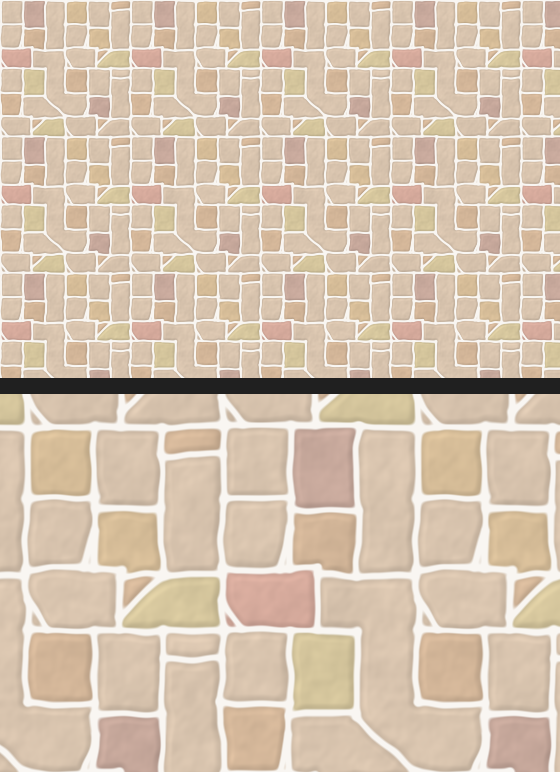
Top: the whole. Bottom: its middle third, enlarged.
This texture is drawn by a Shadertoy shader. Its source:

```glsl
// Pastel stone paving with pale raised grout, repeating as one tile of 2 x 2 modules.
// Modules share a joint layout with small exceptions; a smooth minimum over the
// joints gives rounded stones, and periodic noise adds wobble and surface relief.

const float CANVAS_WIDTH = 768.0;          // layout units across the canvas
const vec2 TILE = vec2(178.5, 187.0);      // repeat size in layout units
const vec2 MODULE = TILE * 0.5;
const vec2 TILE_OFFSET = vec2(0.5, 0.7);
const float JOINT_HALF_WIDTH = 1.4;
const float JOINT_SOFTNESS = 0.65;
const float CORNER_SHARPNESS = 1.2;
const float WOBBLE = 2.4;
const float RELIEF_STRENGTH = 0.13;
const float MOTTLE_STRENGTH = 0.07;
const vec2 LIGHT_STEP = vec2(0.8, 0.9);    // light falls from the upper left
const vec3 GROUT = vec3(0.975, 0.965, 0.95);

// Beige, mauve, ochre, olive, tan, rose
const vec3 PALETTE[6] = vec3[6](
    vec3(0.845, 0.765, 0.68), vec3(0.78, 0.66, 0.61), vec3(0.845, 0.745, 0.60),
    vec3(0.83, 0.77, 0.61), vec3(0.83, 0.715, 0.60), vec3(0.835, 0.665, 0.61));

// Palette index of the seven stones in each of the four modules
const int STONE_COLOR[28] = int[28](
    0, 0, 1, 4, 0, 5, 0,   2, 0, 0, 2, 0, 0, 3,
    0, 4, 3, 0, 0, 0, 3,   4, 0, 0, 1, 0, 0, 0);

// Joint end points inside a module, y downwards
const vec4 JOINTS[12] = vec4[12](
    vec4(0, 0, 62, 0), vec4(62, 0, 89, 0), vec4(0, 33, 31, 33), vec4(31, 38, 62, 38),
    vec4(0, 65, 43, 65), vec4(43, 68, 89, 68), vec4(0, 0, 0, 33), vec4(0, 33, 0, 65),
    vec4(31, 0, 31, 65), vec4(62, 0, 62, 68), vec4(43, 65, 43, 93), vec4(0, 65, 0, 93));
// Chipped corner, sliver beside a joint, sloped stone end
const vec4 CHIPS[3] = vec4[3](
    vec4(0, 80, 9, 93), vec4(31, 47, 26.5, 65), vec4(43, 87, 62, 68));

float hash(vec2 p) {
    return fract(sin(dot(p, vec2(127.1, 311.7))) * 43758.5453);
}

// Value noise that repeats after the given number of cells per tile
float tileNoise(vec2 p, vec2 cells) {
    vec2 g = p / TILE * cells, i = floor(g), f = fract(g);
    f = f * f * (3.0 - 2.0 * f);
    vec2 a = mod(i, cells), b = mod(i + 1.0, cells);
    return mix(mix(hash(a), hash(vec2(b.x, a.y)), f.x),
               mix(hash(vec2(a.x, b.y)), hash(b), f.x), f.y);
}

vec2 wobble(vec2 p) {
    vec2 cells = vec2(17.0, 18.0);
    return p + WOBBLE * (vec2(tileNoise(p, cells), tileNoise(p + TILE * 0.37, cells)) - 0.5);
}

// Distance to a segment, wrapped around the tile
float segmentDistance(vec2 p, vec2 a, vec2 b) {
    vec2 ab = b - a, mid = 0.5 * ab;
    vec2 q = mod(p - a - mid + 0.5 * TILE, TILE) - 0.5 * TILE + mid;
    return length(q - ab * clamp(dot(q, ab) / dot(ab, ab), 0.0, 1.0));
}

float jointWeight(vec2 p, vec4 s, vec2 origin) {
    return exp(-CORNER_SHARPNESS * segmentDistance(p, s.xy + origin, s.zw + origin));
}

float jointDistance(vec2 p) {
    float sum = 0.0;
    for (int m = 0; m < 4; m++) {
        vec2 origin = vec2(m % 2, m / 2) * MODULE;
        for (int i = 0; i < 12; i++) {
            // Two missing joints merge stones into one large slab
            if ((m == 2 && i == 1) || (m == 3 && i == 7)) continue;
            vec4 s = JOINTS[i];
            if (m == 2 && i == 9) s.w = 40.0;
            sum += jointWeight(p, s, origin);
        }
        for (int i = 0; i < 3; i++)
            if (m != 0 || i < 2) sum += jointWeight(p, CHIPS[i], origin);
        // Extra split of the tall stone, or the diagonal edge of the slab
        if (m % 2 == 1) sum += jointWeight(p, vec4(62, 13, 89, 13), origin);
        if (m == 2) sum += jointWeight(p, vec4(62, 40, 89, 65), origin);
    }
    return -log(sum) / CORNER_SHARPNESS;
}

vec3 stoneColor(vec2 p) {
    p = mod(p, TILE);
    ivec2 cell = min(ivec2(p / MODULE), ivec2(1));
    vec2 v = p - vec2(cell) * MODULE;
    int m = cell.x + 2 * cell.y, stone = 4;
    if (v.y > (v.x < 43.0 ? 65.0 : 68.0)) stone = v.x < 43.0 ? 5 : 6;
    else if (v.x < 31.0) stone = v.y < 33.0 ? 0 : 1;
    else if (v.x < 62.0) stone = v.y < 38.0 ? 2 : 3;
    int tint = STONE_COLOR[m * 7 + stone];
    bool wedge = stone == 6 && m != 0 && (v.x - 43.0) / 19.0 + (v.y - 68.0) / 19.0 < 1.0;
    bool cap = m == 1 && stone == 4 && v.y < 13.0;
    return PALETTE[wedge || cap ? 4 : tint];
}

// Rounded stone profile with a lumpy surface
float stoneHeight(vec2 p, float d) {
    return smoothstep(0.8, 5.0, d) + 0.6 * tileNoise(p, vec2(30.0, 26.0))
         + 0.3 * tileNoise(p, vec2(61.0, 57.0));
}

void mainImage(out vec4 fragColor, in vec2 fragCoord) {
    float unitsPerPixel = CANVAS_WIDTH / iResolution.x;
    vec2 p = vec2(fragCoord.x, iResolution.y - fragCoord.y) * unitsPerPixel - TILE_OFFSET;
    p = mod(p, TILE);
    vec2 q = wobble(p), lit = p - LIGHT_STEP;
    float d = jointDistance(q);

    // Stone face: relief, broad mottling and a darker rim
    float relief = stoneHeight(p, d) - stoneHeight(lit, jointDistance(wobble(lit)));
    float mottle = tileNoise(p, vec2(13.0, 15.0)) * 0.6 + tileNoise(p, vec2(37.0, 41.0)) * 0.4 - 0.5;
    vec3 color = stoneColor(q) * (1.0 + RELIEF_STRENGTH * relief + MOTTLE_STRENGTH * mottle);
    color *= 1.0 - 0.06 * (1.0 - smoothstep(1.5, 4.5, d));

    // Grout
    float soft = max(JOINT_SOFTNESS, 0.6 * unitsPerPixel);
    color = mix(GROUT, color, smoothstep(JOINT_HALF_WIDTH - soft, JOINT_HALF_WIDTH + soft, d));
    fragColor = vec4(clamp(color, 0.0, 1.0), 1.0);
}
```
